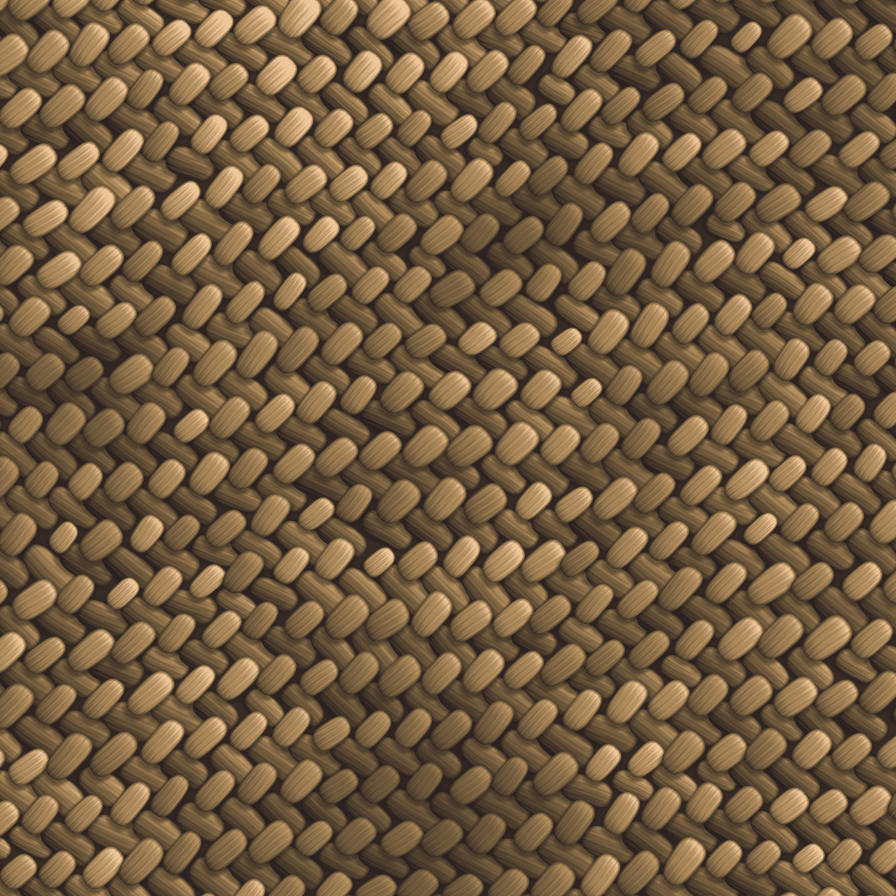
A Shadertoy shader for this texture:

```glsl
// Woven basket: rows of pale rising strands interlocked with rows of dark falling strands.

const float COLUMNS = 21.0;      // strands across the canvas
const float ROW_PITCH = 1.28;    // row height in strand spacings: about 16 rows
const float ROW_SHIFT = 0.37;    // sideways step from one row to the next
const float ROW_CLIMB = 0.08;    // rise of the rows towards the right
const vec2 LIGHT_DIR = vec2(0.83, 0.56);

const vec3 GAP   = vec3(0.16, 0.125, 0.125);
const vec3 SHADE = vec3(0.29, 0.23, 0.17);
const vec3 BROWN = vec3(0.44, 0.355, 0.235);
const vec3 STRAW = vec3(0.67, 0.53, 0.35);
const vec3 CREAM = vec3(0.93, 0.78, 0.60);

float hash(vec2 p) {
    vec3 q = fract(vec3(p.xyx) * 0.1031);
    q += dot(q, q.yzx + 33.33);
    return fract((q.x + q.y) * q.z);
}

mat2 rotation(float angle) {
    float c = cos(angle), s = sin(angle);
    return mat2(c, s, -s, c);
}

// Maps a tone of 0 to 1 onto the straw colours
vec3 strawRamp(float tone) {
    vec3 c = mix(GAP, SHADE, smoothstep(0.0, 0.22, tone));
    c = mix(c, BROWN, smoothstep(0.18, 0.45, tone));
    c = mix(c, STRAW, smoothstep(0.40, 0.72, tone));
    return mix(c, CREAM, smoothstep(0.68, 1.0, tone));
}

float blot(vec2 p, vec2 centre, float radius) {
    vec2 d = (p - centre) / radius;
    return exp(-dot(d, d));
}

// Broad uneven lighting and grime over the canvas
float ambience(vec2 uv) {
    float waves = sin(uv.x * 11.0 + 3.0 * sin(uv.y * 6.0)) * sin(uv.y * 14.0 + uv.x * 5.0);
    float stains = blot(uv, vec2(0.56, 0.73), 0.09)
                 + blot(uv, vec2(0.09, 0.55), 0.10)
                 + blot(uv, vec2(0.47, 0.08), 0.13);
    return 0.97 + 0.07 * waves - 0.32 * stains + 0.22 * blot(uv, vec2(0.33, 1.0), 0.24);
}

// Gentle bending of the rows, which climb slightly to the right
vec2 bendWeave(vec2 g) {
    vec2 wave = vec2(sin(g.y * 0.55 + 1.3 * sin(g.x * 0.31)),
                     sin(g.x * 0.62 + 1.1 * sin(g.y * 0.43)));
    return g + 0.16 * wave - vec2(0.0, ROW_CLIMB * g.x);
}

// Superellipse radius: 1 on the rim of a strand
float strandRadius(vec2 q) {
    vec2 a = abs(q);
    return pow(pow(a.x, 3.4) + pow(a.y, 2.6) + 1e-5, 0.34);
}

// Tone of a domed, fibrous strand; q spans -1 to 1
float strandTone(vec2 q, mat2 turn, float base, float radius, float seed) {
    vec2 slope = turn * vec2(0.25 * q.x + 0.65 * q.x * q.x * q.x, q.y * 0.85);
    float fibres = sin(q.y * 15.0 + seed * 40.0 + sin(q.x * 3.0 + seed * 9.0))
                 + 0.8 * sin(q.y * 27.0 + q.x * 2.0 + seed * 70.0);
    float rim = smoothstep(1.03, 0.82, radius);
    return (base + 0.44 * dot(slope, LIGHT_DIR) + 0.04 * fibres) * mix(0.4, 1.0, rim);
}

// Paints one layer of strands over the tone beneath; kind 0 rises, kind 1 falls
float paintLayer(float tone, vec2 g, float kind, float pixel) {
    float lift = kind * 0.5 * ROW_PITCH;
    float baseRow = floor((g.y + lift) / ROW_PITCH);
    for (int j = -1; j <= 1; j++) {
        float row = baseRow + float(j);
        float shift = kind * 0.66 - ROW_SHIFT * row;
        float baseColumn = floor(g.x - shift);
        for (int i = -1; i <= 1; i++) {
            float column = baseColumn + float(i);
            vec2 id = vec2(column, row) + 60.0 + kind * 37.0;
            float seed = hash(id), wear = hash(id + 11.7), size = hash(id + 23.1);
            vec2 centre = vec2(column + 0.5 + shift, (row + 0.5) * ROW_PITCH - lift);
            centre += 0.16 * (vec2(seed, wear) - 0.5);

            mat2 turn = rotation(mix(0.74, -0.60, kind) + 0.28 * (wear - 0.5));
            vec2 halfSize = mix(vec2(0.53, 0.335), vec2(0.67, 0.345), kind);
            halfSize *= mix(0.89, 1.08, size) - 0.17 * step(0.94, seed);
            vec2 q = (transpose(turn) * (g - centre)) / halfSize;
            q.y /= 1.0 + 0.18 * q.x * (size - 0.3);

            float radius = strandRadius(q);
            float edge = 0.6 * pixel / halfSize.y;
            float base = mix(0.65, 0.44, kind) + 0.24 * (seed - 0.5);
            float shadow = smoothstep(1.28, 0.95, strandRadius(q + vec2(0.10, 0.10)));
            tone *= 1.0 - 0.5 * shadow;
            float cover = 1.0 - smoothstep(1.0 - edge, 1.0 + edge, radius);
            tone = mix(tone, strandTone(q, turn, base, radius, seed), cover);
        }
    }
    return tone;
}

void mainImage(out vec4 fragColor, in vec2 fragCoord) {
    vec2 uv = fragCoord / iResolution.xy;
    vec2 g = bendWeave(uv * COLUMNS);
    float pixel = COLUMNS / iResolution.y;

    float tone = paintLayer(0.10, g, 1.0, pixel);   // dark falling strands
    tone = paintLayer(tone, g, 0.0, pixel);         // pale rising strands

    fragColor = vec4(strawRamp(tone * ambience(uv)), 1.0);
}
```
